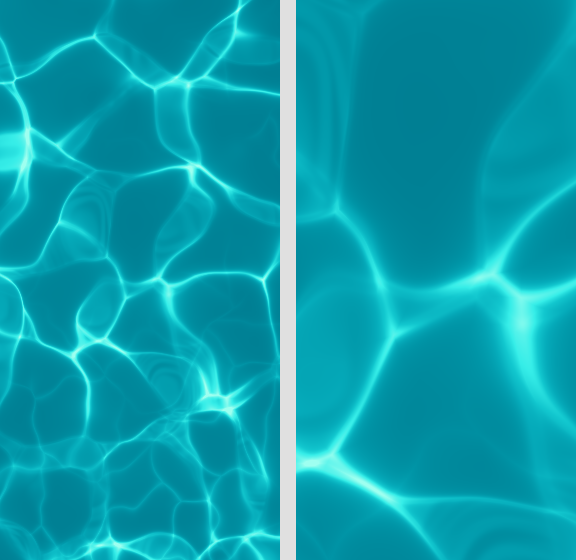
Left, the full canvas; right, a detail of the centre.
This texture is drawn by a Shadertoy shader. Its source:

```glsl
const float CELL_DENSITY = 2.9;    // light cells per canvas width
const float CELL_JITTER = 0.85;
const float CORE_WIDTH = 0.0065;   // bright thread, in canvas widths
const float HALO_WIDTH = 0.03;
const float NODE_RADIUS = 0.035;
const float BEND = 0.055;          // slow curving of the threads
const float RIPPLE = 0.009;        // fine wobble
const float FOLD = 0.14;           // spread of folded light sheets
const float WISP_DENSITY = 4.6;
const vec3 DEEP = vec3(0.0, 0.49, 0.57);
const vec3 WATER = vec3(0.0, 0.58, 0.65);
const vec3 SHALLOW = vec3(0.02, 0.67, 0.73);
const vec3 BRIGHT = vec3(0.07, 0.78, 0.81);
const vec3 GLINT = vec3(0.21, 0.93, 0.91);
const vec3 SPARK = vec3(0.62, 1.0, 0.94);

struct Web { float edge; float node; vec2 id; };

vec2 hash2(vec2 p) {
    vec3 q = fract(vec3(p.xyx) * vec3(0.1031, 0.1030, 0.0973));
    q += dot(q, q.yzx + 33.33);
    return fract((q.xx + q.yz) * q.zy);
}

// Smooth vector noise, each component in -1..1
vec2 noise2(vec2 p) {
    vec2 i = floor(p), f = fract(p);
    f = f * f * f * (f * (f * 6.0 - 15.0) + 10.0);
    vec2 low = mix(hash2(i), hash2(i + vec2(1, 0)), f.x);
    vec2 high = mix(hash2(i + vec2(0, 1)), hash2(i + vec2(1, 1)), f.x);
    return mix(low, high, f.y) * 2.0 - 1.0;
}

// Cell network: distance to border and to junction, in canvas widths
Web cellWeb(vec2 p, float density) {
    p *= density;
    vec2 base = floor(p), id = base;
    float d1 = 9.0, d2 = 9.0, d3 = 9.0;
    for (int y = -1; y <= 1; y++)
    for (int x = -1; x <= 1; x++) {
        vec2 cell = base + vec2(x, y);
        vec2 site = cell + 0.5 + CELL_JITTER * (hash2(cell + 71.0) - 0.5);
        float d = length(site - p);
        if (d < d1) { d3 = d2; d2 = d1; d1 = d; id = cell; }
        else if (d < d2) { d3 = d2; d2 = d; }
        else d3 = min(d3, d);
    }
    return Web(0.5 * (d2 - d1) / density, (d3 - d1) / density, id);
}

// Thin core with a wide glow, hotter near junctions
float thread(Web web, float strength) {
    float r = web.edge / CORE_WIDTH;
    float node = exp(-web.node / NODE_RADIUS);
    float core = 0.62 / (1.0 + r * r) * (1.0 + 0.7 * node);
    float halo = 0.17 * exp(-web.edge / HALO_WIDTH);
    return strength * (core + halo) + 0.1 * node;
}

vec3 waterColor(float t) {
    vec3 c = mix(DEEP, WATER, clamp(t * 4.0, 0.0, 1.0));
    c = mix(c, SHALLOW, clamp(t * 4.0 - 1.0, 0.0, 1.0));
    c = mix(c, BRIGHT, clamp(t * 4.0 - 2.0, 0.0, 1.0));
    c = mix(c, GLINT, clamp(t * 4.0 - 3.0, 0.0, 1.0));
    return mix(c, SPARK, clamp((t - 1.0) * 1.6, 0.0, 1.0));
}

void mainImage(out vec4 fragColor, in vec2 fragCoord) {
    vec2 uv = fragCoord / iResolution.x;
    float choppy = 1.0 - smoothstep(0.2, 0.85, uv.y);

    // Two refracted copies of one network
    vec2 bent = uv + BEND * noise2(uv * 4.0 + 3.7);
    bent += RIPPLE * (1.0 + choppy) * noise2(uv * 11.0 + 19.0);
    vec2 spread = noise2(uv * 3.3 + 47.0);
    spread *= FOLD * length(spread);
    Web near = cellWeb(bent + spread, CELL_DENSITY);
    Web far = cellWeb(bent - 0.3 * spread, CELL_DENSITY);

    // Threads fade in and out along their length
    vec2 fade = smoothstep(-0.6, 0.55, noise2(uv * 5.0 + 83.0));
    fade = mix(vec2(0.2), vec2(1.0), fade);
    float light = thread(near, fade.x) + thread(far, fade.y);

    // Translucent sheets between the two copies
    if (any(notEqual(near.id, far.id))) {
        float inside = smoothstep(0.0, 0.008, min(near.edge, far.edge));
        vec2 grain = noise2(uv * vec2(13.0, 9.0) + spread * 60.0);
        light += inside * (0.17 + 0.09 * grain.x + 0.1 * fade.x * fade.y);
    }

    // Faint wisps, stronger over the choppy end
    vec2 drift = 0.07 * noise2(uv * 5.0 + 131.0) + 0.03 * noise2(uv * 12.0 + 11.0);
    Web wisp = cellWeb(uv + drift + 5.3, WISP_DENSITY);
    float patchy = smoothstep(-0.1, 0.7, noise2(uv * 4.0 + 157.0).x + 0.35 * choppy);
    light += patchy * (0.12 + 0.28 * choppy) * exp(-wisp.edge / 0.011);

    // Soft variation of the deep water
    float cloud = noise2(uv * 2.3 + 211.0).x + 0.5 * noise2(uv * 6.0 + 29.0).y;
    light += 0.02 + 0.05 * cloud + 0.03 * choppy;

    fragColor = vec4(waterColor(max(light, 0.0)), 1.0);
}
```
